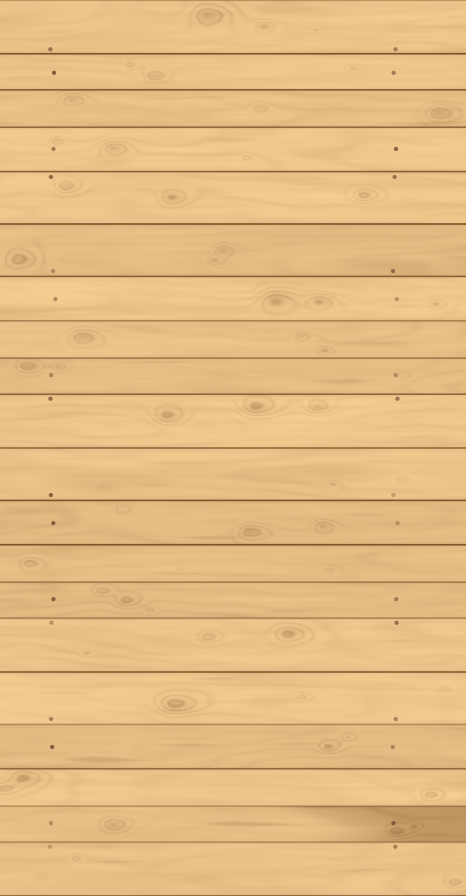
A Shadertoy shader for this texture:

```glsl
// Twenty pale pine boards laid across the canvas, nailed in two columns.
// Board heights cycle in groups of five, with the top group mirrored; stretched
// gradient noise makes the grain, and knots bend its contour lines into rings.

const float ASPECT = 1.925;   // canvas height in units of its width

vec2 hash2(vec2 p) {
    p = vec2(dot(p, vec2(127.1, 311.7)), dot(p, vec2(269.5, 183.3)));
    return fract(sin(p) * 43758.5);
}

float gradientNoise(vec2 p) {
    vec2 i = floor(p), f = fract(p);
    vec2 u = f * f * f * (f * (f * 6.0 - 15.0) + 10.0);
    vec2 e = vec2(0.0, 1.0);
    float a = dot(hash2(i) * 2.0 - 1.0, f);
    float b = dot(hash2(i + e.yx) * 2.0 - 1.0, f - e.yx);
    float c = dot(hash2(i + e) * 2.0 - 1.0, f - e);
    float d = dot(hash2(i + 1.0) * 2.0 - 1.0, f - 1.0);
    return mix(mix(a, b, u.x), mix(c, d, u.x), u.y);
}

// Height of seam i, from 0 at the bottom to 1 at the top
float seamHeight(int i) {
    float edges[5] = float[](0.0, 0.24, 0.401, 0.568, 0.766);
    if (i > 15) return 1.0 - edges[20 - i] / 4.0;
    return (float(i / 5) + edges[i % 5]) / 4.0;
}

// Dark line along seam i; some joints are tighter than others
float seamLine(int i, float y, float px) {
    float d = abs(y - seamHeight(i)) * ASPECT;
    float strength = mix(0.45, 1.0, hash2(vec2(float(i), 5.0)).x);
    float line = 1.0 - smoothstep(0.0018 - px, 0.0018 + px, d);
    return strength * (line * 0.85 + 0.12 * exp(-d * 220.0));
}

// Nail heads: four heights in each group, two columns
float nailHeads(vec2 uv, float px) {
    float y = fract(4.0 * (uv.y > 0.75 ? 1.0 - uv.y : uv.y));
    vec4 heights = vec4(0.22, 0.325, 0.665, 0.79);
    float heads = 0.0;
    for (int n = 0; n < 8; n++) {
        float x = n < 4 ? 0.113 : 0.848;
        vec2 jitter = hash2(vec2(float(n), floor(uv.y * 4.0)));
        vec2 d = vec2(uv.x - x - (jitter.x - 0.5) * 0.012,
                      (y - heights[n % 4]) * ASPECT / 4.0);
        float head = 1.0 - smoothstep(0.0045 - px, 0.0045 + px, length(d));
        heads = max(heads, head * mix(0.4, 1.0, jitter.y));
    }
    return heads;
}

void mainImage(out vec4 fragColor, in vec2 fragCoord) {
    vec2 uv = fragCoord / iResolution.xy;
    vec2 p = uv * vec2(1.0, ASPECT);
    float px = 0.7 / iResolution.x;

    // Find the board
    int board = 0;
    for (int i = 1; i < 20; i++) if (uv.y > seamHeight(i)) board = i;
    float bottom = seamHeight(board), top = seamHeight(board + 1);
    float id = float(board);
    vec2 seed = hash2(vec2(id, 17.0)) * 90.0;

    // Board tones from the bottom up, 0 pale to 1 deep
    float tones[20] = float[](0.35, 0.65, 0.2, 0.75, 0.15, 0.2, 0.75, 0.7, 0.75, 0.3,
                              0.15, 0.65, 0.5, 0.2, 0.75, 0.2, 0.1, 0.6, 0.25, 0.3);
    float shade = 0.04 + 0.24 * tones[board];

    // Knots, drawn out to the right; one board carries a large one
    float knot = 0.0, core = 0.0;
    for (int k = 0; k < 3; k++) {
        vec2 place = hash2(vec2(id, float(k) + 31.0));
        float size = hash2(vec2(float(k) + 3.0, id)).x;
        if (board == 13 && k == 0) { place = vec2(0.59, 0.5); size = 1.0; }
        vec2 center = vec2(place.x, mix(bottom, top, mix(0.2, 0.8, place.y)) * ASPECT);
        vec2 d = (p - center) / mix(0.007, 0.027, size * size);
        d.x /= d.x > 0.0 ? 2.3 : 1.4;
        float r2 = dot(d, d);
        knot += exp(-r2) * (0.3 + 0.7 * size);
        core += exp(-r2 * 5.0) * size;
    }

    // Contour grain, bent by the knots
    float field = gradientNoise(p * vec2(1.3, 9.0) + seed)
                + 0.12 * gradientNoise(p * vec2(7.0, 30.0) + seed) + 0.5 * knot;
    float contour = pow(0.5 + 0.5 * sin(field * 38.0), 3.0);
    float patches = smoothstep(-0.25, 0.4, gradientNoise(p * vec2(3.0, 8.0) - seed));
    shade += contour * (0.03 + 0.09 * patches + 0.22 * min(knot, 1.0));
    shade += 0.09 * knot + 0.25 * core;

    // Fine fibres, broad bands and short dark flecks
    shade += 0.09 * gradientNoise(p * vec2(5.0, 110.0) + seed);
    shade += 0.12 * gradientNoise(p * vec2(2.2, 40.0) - seed);
    shade += 0.10 * gradientNoise(p * vec2(1.8, 6.0) + seed.yx);
    shade += 0.22 * smoothstep(0.28, 0.6, gradientNoise(p * vec2(4.0, 55.0) + seed.yx));

    // Weather stains, heaviest at the right end of one low board
    float stain = gradientNoise(p * vec2(2.0, 11.0) + seed.yx * 1.7);
    shade += 0.25 * smoothstep(0.25, 0.6, stain);
    if (board == 1) shade += 0.5 * smoothstep(0.66, 0.88, uv.x + 0.25 * stain);

    vec3 pale = vec3(0.96, 0.805, 0.575), deep = vec3(0.67, 0.5, 0.31);
    vec3 color = mix(pale, deep, clamp(shade, 0.0, 1.15));

    // Joints and nails
    float seam = max(seamLine(board, uv.y, px), seamLine(board + 1, uv.y, px));
    color = mix(color, vec3(0.47, 0.31, 0.15), seam);
    color = mix(color, vec3(0.42, 0.29, 0.17), 0.85 * nailHeads(uv, px));
    fragColor = vec4(color, 1.0);
}
```
